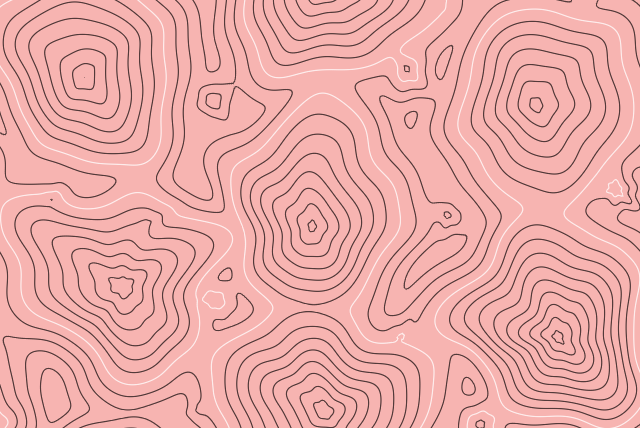
Reproduce this pattern procedurally as a Shadertoy shader.

```glsl
// Topographic contour lines of scattered angular hills on a pink ground.

const vec3 GROUND = vec3(0.97, 0.705, 0.695);
const vec3 INK = vec3(0.11, 0.07, 0.07);
const vec3 INDEX_LINE = vec3(1.0);

const float LINE_WIDTH = 0.0021;             // share of the canvas height
const float FILTER_RADIUS = 0.6;             // edge smoothing in pixels
const vec2 SPACING = vec2(0.51, 0.52);       // lattice of the large hills
const vec2 ORIGIN = vec2(-0.025, 0.02);
const float JITTER = 0.13;                   // share of a lattice cell
const float BLEND = 1.5;                     // higher makes sharper valleys
const float FACETS = 7.0;                    // sides of each hill
const float CORNER = 9.0;                    // higher makes sharper corners
const vec2 LARGE_SLOPE = vec2(29.0, 40.0);   // levels per canvas height
const vec2 LARGE_RADIUS = vec2(0.20, 0.25);  // where the index line runs
const vec2 SMALL_SLOPE = vec2(42.0, 58.0);
const vec2 SMALL_RADIUS = vec2(-0.02, 0.06);
const float TAU = 6.2831853;

float hash(vec3 p) {
    p = fract(p * vec3(0.1031, 0.1137, 0.0973) + 0.37);
    p += dot(p, p.yzx + 33.33);
    return fract((p.x + p.y) * p.z);
}

// Layered sines that bend the contours slightly
vec2 warp(vec2 p) {
    vec2 bend = 0.012 * sin(p.yx * vec2(15.0, 13.0) + p * 6.0 + vec2(0.5, 2.1));
    bend += 0.0035 * sin(p.yx * vec2(43.0, 38.0) - p * 17.0 + vec2(1.7, 4.0));
    return p + bend;
}

// Distance from a hill centre, measured with a rounded irregular polygon
float facetDistance(vec2 q, vec3 seed) {
    float sum = 0.0;
    for (float k = 0.0; k < FACETS; k++) {
        float angle = TAU * (k + 0.7 * hash(seed + vec3(k, 11.0, 5.0))) / FACETS;
        float reach = mix(0.85, 1.3, hash(seed + vec3(7.0, k, 23.0)));
        float side = max(dot(q, vec2(cos(angle), sin(angle))), 0.0);
        sum += pow(side * reach, CORNER);
    }
    // Dents that turn the polygon into a soft star
    float lobes = 4.0 + floor(3.0 * hash(seed + 41.0));
    float depth = 0.11 * hash(seed + 53.0);
    float theta = atan(q.y, q.x + 1e-6);
    return pow(sum, 1.0 / CORNER) * (1.0 + depth * sin(lobes * theta + TAU * hash(seed + 67.0)));
}

// Smooth union of one large and two small hills per staggered cell
float elevation(vec2 p) {
    p = warp(p);
    vec2 grid = (p - ORIGIN) / SPACING;
    float sum = 0.0;
    for (float i = -1.0; i <= 1.0; i++) {
        float column = floor(grid.x) + i;
        float stagger = 0.5 * mod(column, 2.0);
        for (float j = -1.0; j <= 1.0; j++) {
            float row = floor(grid.y - stagger) + j;
            vec2 cell = vec2(column, row + stagger) + 0.5;
            for (float kind = -1.0; kind <= 1.0; kind++) {
                vec3 seed = vec3(column, row, kind * 3.0) + 19.0;
                bool large = kind == 0.0;
                vec2 offset = large ? vec2(0.0) : vec2(kind / 3.0, 0.5);
                offset += JITTER * (vec2(hash(seed), hash(seed + 3.0)) - 0.5) * 2.0;
                vec2 slopes = large ? LARGE_SLOPE : SMALL_SLOPE;
                vec2 radii = large ? LARGE_RADIUS : SMALL_RADIUS;
                float slope = mix(slopes.x, slopes.y, hash(seed + 71.0));
                float radius = mix(radii.x, radii.y, hash(seed + 83.0));
                float d = facetDistance(p - ORIGIN - (cell + offset) * SPACING, seed);
                sum += exp(BLEND * slope * (radius - d));
            }
        }
    }
    return log(sum) / BLEND + 0.35 * sin(p.x * 11.0 + 1.0) * sin(p.y * 13.0 + 2.0);
}

void mainImage(out vec4 fragColor, in vec2 fragCoord) {
    float height = elevation(fragCoord / iResolution.y);

    // Pixel distance to the nearest level
    float level = floor(height + 0.5);
    float steepness = max(length(vec2(dFdx(height), dFdy(height))), 1e-4);
    float dist = abs(height - level) / steepness;

    // Overlap of the line with the smoothing window
    float halfWidth = 0.5 * LINE_WIDTH * iResolution.y;
    float overlap = min(dist + halfWidth, FILTER_RADIUS) - max(dist - halfWidth, -FILTER_RADIUS);
    float coverage = clamp(overlap / (2.0 * FILTER_RADIUS), 0.0, 1.0);

    vec3 lineColor = level == 0.0 ? INDEX_LINE : INK;
    fragColor = vec4(mix(GROUND, lineColor, coverage), 1.0);
}
```
